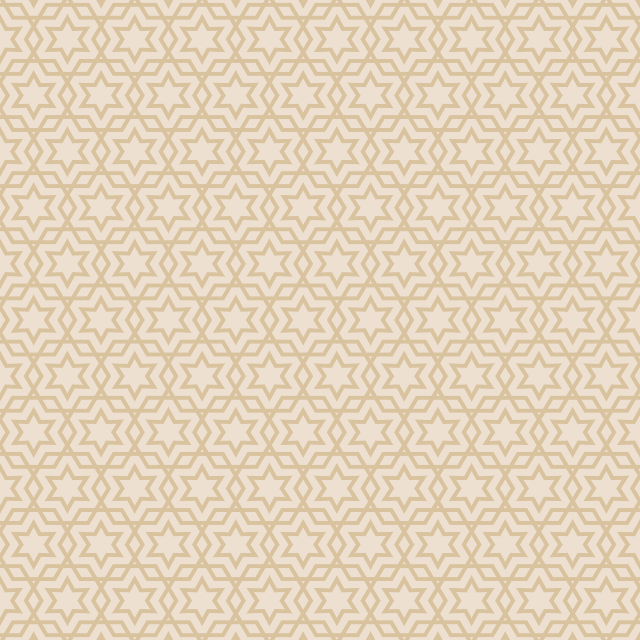
Give the GLSL for this pattern, as a Shadertoy shader.

```glsl
#define COLUMNS 9.5
#define ROW_STEP 0.83333
#define LINE_WIDTH 0.06
#define INNER_TIP 0.33
#define INNER_NOTCH 0.183
#define OUTER_TIP 0.6668
#define OUTER_NOTCH 0.385
#define CREAM vec3(0.93, 0.88, 0.82)
#define TAN vec3(0.85, 0.76, 0.62)

const float SIN60 = 0.8660254;

// Fold the plane into one 30 degree wedge: notch on the x axis, tip at 30 degrees
vec2 foldSixfold(vec2 p) {
    p = abs(p);
    vec2 mirrorNormal = vec2(-0.5, SIN60);
    p -= 2.0 * max(dot(p, mirrorNormal), 0.0) * mirrorNormal;
    return vec2(p.x, abs(p.y));
}

// Distance to a six-pointed outline with mitred corners
float starOutline(vec2 wedge, float tipRadius, float notchRadius) {
    vec2 notch = vec2(notchRadius, 0.0);
    vec2 edge = normalize(tipRadius * vec2(SIN60, 0.5) - notch);
    return abs(dot(wedge - notch, vec2(edge.y, -edge.x)));
}

void mainImage(out vec4 fragColor, in vec2 fragCoord) {
    // Lattice space: one unit per column, rows slightly flattened
    vec2 p = COLUMNS * (fragCoord / iResolution.y - vec2(0.0, 0.5));
    float squash = ROW_STEP / SIN60;
    p.y /= squash;

    // Nearest line among the overlapping stars of neighbouring cells
    float nearestRow = round(p.y / SIN60);
    float lineDist = 1e3;
    for (int j = -1; j <= 1; j++) {
        float row = nearestRow + float(j);
        float shift = 0.5 + 0.5 * mod(row, 2.0);
        float nearestColumn = round(p.x - shift);
        for (int i = -1; i <= 1; i++) {
            vec2 center = vec2(nearestColumn + float(i) + shift, row * SIN60);
            vec2 wedge = foldSixfold(p - center);
            lineDist = min(lineDist, starOutline(wedge, INNER_TIP, INNER_NOTCH));
            lineDist = min(lineDist, starOutline(wedge, OUTER_TIP, OUTER_NOTCH));
        }
    }

    // Antialiased strokes over the ground
    float softness = 0.6 * COLUMNS / iResolution.y;
    float ink = 1.0 - smoothstep(-softness, softness, lineDist - 0.5 * LINE_WIDTH);
    fragColor = vec4(mix(CREAM, TAN, ink), 1.0);
}
```
